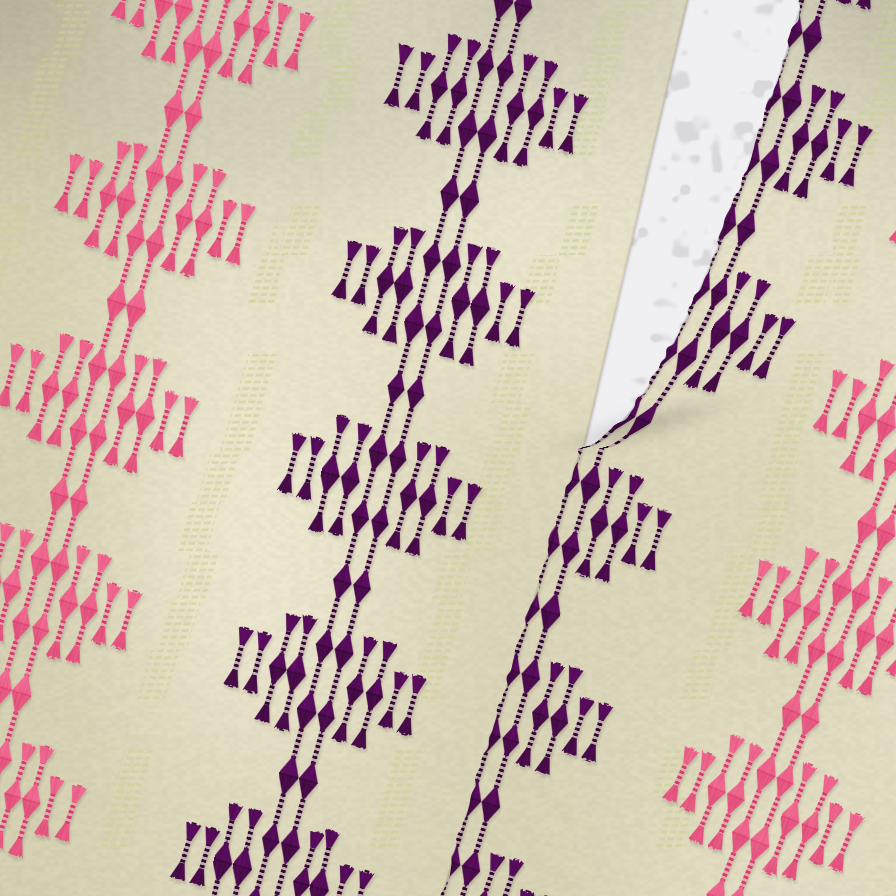
Reproduce this pattern procedurally as a WebGL 1 fragment shader.

```glsl
precision highp float;
// Draws cream silk with slanted columns of tasselled pink and purple embroidery and a lace-backed slit.
uniform vec2 u_resolution;

const float PERIOD = 0.2245;        // motif height along a column
const float NODE = PERIOD / 3.0;    // spacing of knots on the central strands
const float COLUMN = 0.0445;        // spacing of strand pairs
const float PAIR = 0.0228;          // spacing inside a pair

float hash(vec2 p) {
  return fract(sin(dot(p, vec2(127.1, 311.7))) * 43758.5453);
}

float noise(vec2 p) {
  vec2 i = floor(p), f = fract(p);
  f = f * f * (3.0 - 2.0 * f);
  return mix(mix(hash(i), hash(i + vec2(1.0, 0.0)), f.x),
             mix(hash(i + vec2(0.0, 1.0)), hash(i + 1.0), f.x), f.y);
}

float cover(float d, float blur) {
  return 1.0 - smoothstep(-blur, blur, d);
}

// Position across (x) and along (y) a slanted column
vec2 columnSpace(vec2 p, vec2 origin, float slope) {
  vec2 along = normalize(vec2(slope, 1.0));
  vec2 v = p - origin;
  return vec2(dot(v, vec2(along.y, -along.x)), dot(v, along));
}

// Distances to tufts (x) and cords (y), with thread sheen (z)
vec3 motif(vec2 q, float seed) {
  float k = clamp(floor(q.x / COLUMN + 0.5), -2.0, 2.0);
  float ring = abs(k);
  float row = floor(q.y / PERIOD + 0.5);
  float y = q.y - row * PERIOD;
  float lx = q.x - k * COLUMN;
  float side = lx < 0.0 ? -1.0 : 1.0;
  bool central = ring < 0.5;
  float r = hash(vec2(k * 2.0 + side * 0.5 + seed, central ? floor(q.y / NODE) + 50.0 : row));
  float x = lx - side * PAIR * 0.5;
  if (!central) x += (r - 0.5) * (0.003 + 0.08 * y);

  // Frayed fans at the strand ends
  float halfLength = central ? PERIOD : NODE * (ring < 1.5 ? 0.86 : 0.46) * (0.95 + 0.1 * r);
  float inset = halfLength - abs(y);
  float fanWidth = mix(0.0092, 0.0028, clamp(inset / 0.02, 0.0, 1.0));
  float fray = 0.0035 * noise(vec2(x * 600.0, r * 40.0));
  float fan = max(abs(x) - fanWidth, max(fray - inset, inset - 0.02));

  // Diamond knots made of two facing tufts
  float ny = central ? mod(y, NODE) - NODE * 0.5 : y;
  float size = 0.92 + 0.2 * r;
  float knot = ring > 1.5 ? 1.0 : (abs(x) / (0.0105 * size) + abs(ny) / (0.022 * size) - 1.0) * 0.009;

  float cord = max(abs(x) - 0.0027, -inset);
  float sheen = 0.3 + 0.4 * noise(vec2(x * 700.0, y * 70.0 + r * 20.0));
  sheen += 0.3 * smoothstep(-0.004, 0.004, ny) - 0.4 * cover(abs(ny) - 0.001, 0.001);
  return vec3(min(fan, knot), cord, clamp(sheen, 0.0, 1.0));
}

vec3 embroider(vec3 cloth, vec2 q, float seed, vec3 dark, vec3 bright, vec3 gap, float px) {
  vec3 m = motif(q, seed);
  vec3 shadow = motif(q + vec2(-0.002, 0.003), seed);
  vec3 color = cloth * (1.0 - 0.13 * cover(min(shadow.x, shadow.y), 0.003));
  float wrap = smoothstep(-0.4, 0.4, sin(q.y * 1000.0));
  color = mix(color, mix(dark, gap, wrap), cover(m.y, px));
  return mix(color, mix(dark, bright, m.z), cover(m.x, px));
}

// Horizontal position of the right edge of the slit and the seam below it
float seamX(float y) {
  float t = y - 0.5;
  return 0.651 + (t > 0.0 ? 0.247 * pow(2.0 * t, 0.6) : 0.311 * t);
}

vec3 silk(vec2 p, float px) {
  vec3 color = mix(vec3(0.83, 0.81, 0.69), vec3(0.93, 0.91, 0.82), noise(p * vec2(3.5, 2.5) + 4.0));
  color *= 1.0 - 0.17 * smoothstep(0.65, 1.05, p.y) * (0.4 + 0.6 * noise(p * 5.0));
  color *= 0.98 + 0.04 * noise(p * vec2(190.0, 280.0));

  // Broken strips of small woven dashes
  float strip = mod(p.x - 0.29 * (p.y - 0.5) - 0.095, 0.31) - 0.155;
  float cluster = floor(p.y / 0.055);
  float shift = (hash(vec2(cluster, floor(p.x / 0.31))) - 0.5) * 0.03;
  vec2 dash = abs(fract(vec2(strip / 0.0105, p.y / 0.0075)) - 0.5) * vec2(0.0105, 0.0075);
  float woven = cover(max(dash.x - 0.0038, dash.y - 0.0016), px)
              * cover(abs(strip + shift) - 0.016, px) * step(0.22, fract(cluster * 0.37));
  return mix(color, vec3(0.80, 0.82, 0.57), woven * 0.6);
}

vec3 lace(vec2 p) {
  float petals = noise(p * 42.0) * noise(p * 85.0);
  return vec3(0.94, 0.94, 0.95) - 0.09 * smoothstep(0.35, 0.6, petals);
}

void main() {
  vec2 p = gl_FragCoord.xy / u_resolution.y;
  float px = 0.8 / u_resolution.y;
  vec3 plum = vec3(0.18, 0.04, 0.17), violet = vec3(0.38, 0.05, 0.40), lilac = vec3(0.76, 0.65, 0.70);
  vec3 rose = vec3(0.84, 0.24, 0.42), pink = vec3(0.95, 0.43, 0.58), blush = vec3(0.90, 0.65, 0.68);

  vec3 color = silk(p, px);
  color = embroider(color, columnSpace(p, vec2(0.109, 0.552), 0.297), 3.0, rose, pink, blush, px);
  color = embroider(color, columnSpace(p, vec2(0.423, 0.456), 0.277), 17.0, plum, violet, lilac, px);
  color = embroider(color, columnSpace(p, vec2(0.936, 0.306), 0.406), 31.0, rose, pink, blush, px);

  // Column that bends with the seam and is cut by it
  float t = p.y - 0.5;
  float seam = p.x - seamX(p.y);
  vec2 straight = vec2(seam + 0.651 + 0.311 * t, p.y);
  vec3 bent = embroider(color, columnSpace(straight, vec2(0.637, 0.427), 0.311), 47.0, plum, violet, lilac, px);
  float ragged = 0.008 * noise(p * 90.0);

  // Slit, its hems and the puckered cloth at its tip
  float slit = max(seam, 0.652 + 0.232 * t - p.x);
  color = mix(color, lace(p), cover(slit, px) * step(0.0, t));
  color *= 1.0 - 0.18 * cover(abs(slit) - 0.001, 0.003) * step(0.0, t);
  color = mix(color, bent, cover(-seam - ragged, px));
  color *= 1.0 - 0.22 * cover(abs(seam + 0.002) - 0.0008, 0.002);
  vec2 pucker = (p - vec2(0.72, 0.525 + 0.25 * (p.x - 0.72))) / vec2(0.07, 0.014);
  color *= 1.0 - 0.14 * exp(-dot(pucker, pucker));
  gl_FragColor = vec4(color, 1.0);
}
```
